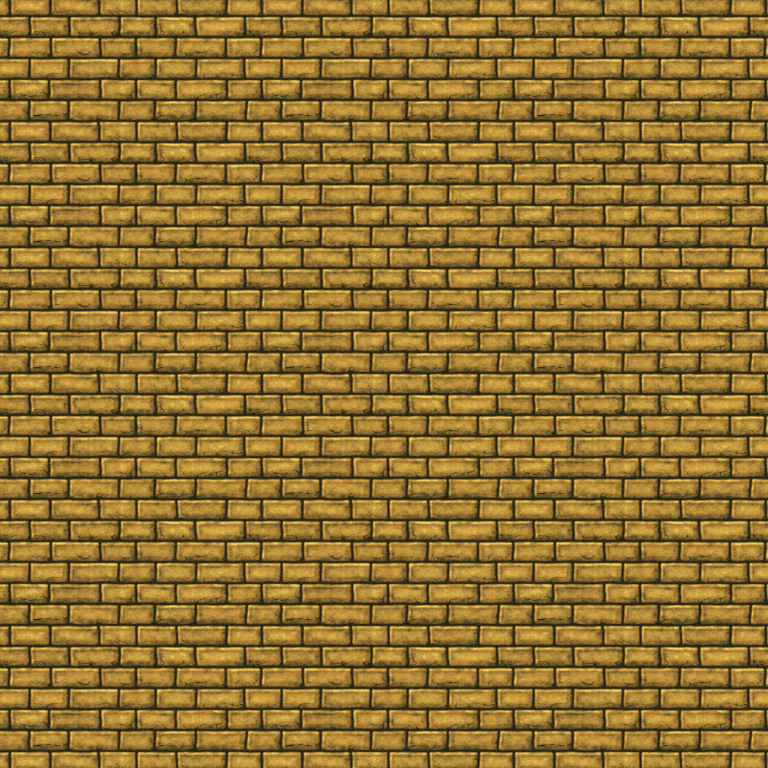
Give the GLSL for this texture, as a three.js fragment shader.

```glsl
// Golden brick wall in running bond: three brick lengths alternate along each course.
// Joints are jittered and leaned by hashes; wrapped gradient noise mottles the bevelled
// faces, so a block of 6 by 6 bricks repeats exactly. One unit is one course height.
#define COURSES 36.571
#define BLOCK vec2(12.0, 6.0)
#define FIRST_COURSE 0.762
#define GAP 0.062
#define CORNER 0.07
#define EDGE_SOFT 0.055
#define JOINT_JITTER 0.09
#define JOINT_LEAN 0.16
#define MOTTLE 0.50
#define CRACKS 0.26

varying vec2 vUv;

const vec3 MORTAR = vec3(0.16, 0.15, 0.08);
const vec3 UMBER  = vec3(0.36, 0.30, 0.14);
const vec3 BRONZE = vec3(0.58, 0.44, 0.19);
const vec3 GOLD   = vec3(0.71, 0.55, 0.23);
const vec3 BRIGHT = vec3(0.82, 0.66, 0.27);
const vec3 SHINE  = vec3(0.95, 0.82, 0.36);
const vec3 RUST   = vec3(0.70, 0.43, 0.16);

float hash(vec2 p) {
  vec3 q = fract(vec3(p.xyx) * 0.1031);
  q += dot(q, q.yzx + 33.33);
  return fract((q.x + q.y) * q.z);
}

float cornerSlope(vec2 cell, vec2 period, vec2 offset) {
  float angle = 6.2832 * hash(mod(cell, period) + period * 1.7);
  return dot(vec2(cos(angle), sin(angle)), offset);
}

// Gradient noise that wraps with the block; freq must be whole numbers
float noise(vec2 p, vec2 freq) {
  vec2 period = BLOCK * freq;
  p *= freq;
  vec2 i = floor(p), f = p - i;
  vec2 s = f * f * f * (f * (f * 6.0 - 15.0) + 10.0);
  vec2 e = vec2(1.0, 0.0);
  float a = mix(cornerSlope(i, period, f),
                cornerSlope(i + e.xy, period, f - e.xy), s.x);
  float b = mix(cornerSlope(i + e.yx, period, f - e.yx),
                cornerSlope(i + e.xx, period, f - e.xx), s.x);
  return mix(a, b, s.y);
}

// Position of upright joint n; rise runs from -0.5 to 0.5 across the course
float jointX(float n, float row, float rise) {
  float k = mod(n, 3.0);
  float x = floor(n / 3.0) * 6.0 + 1.905 * step(0.5, k) + 2.381 * step(1.5, k);
  vec2 id = vec2(mod(n, 6.0), mod(row, 6.0));
  float lean = hash(id + 31.0) - 0.5;
  return x + JOINT_JITTER * (hash(id + 7.0) - 0.5)
           + JOINT_LEAN * 4.0 * lean * lean * lean * rise;
}

vec3 goldRamp(float tone) {
  float t = clamp(tone, 0.0, 1.0) * 5.0;
  vec3 c = mix(MORTAR, UMBER, clamp(t, 0.0, 1.0));
  c = mix(c, BRONZE, clamp(t - 1.0, 0.0, 1.0));
  c = mix(c, GOLD, clamp(t - 2.0, 0.0, 1.0));
  c = mix(c, BRIGHT, clamp(t - 3.0, 0.0, 1.0));
  return mix(c, SHINE, clamp(t - 4.0, 0.0, 1.0));
}

void main() {
  // Courses are counted downward from the top edge
  vec2 wall = vec2(vUv.x, 1.0 - vUv.y) * COURSES - vec2(0.0, FIRST_COURSE);
  vec2 p = wall + 0.04 * vec2(noise(wall, vec2(2.0)), noise(wall + 3.5, vec2(1.0, 2.0)));

  // Find the brick
  float row = floor(p.y);
  float rise = p.y - row - 0.5;
  float x = p.x - mix(1.40, 0.476, mod(row, 2.0));
  float k = mod(x, 6.0);
  float n = floor(x / 6.0) * 3.0 + step(1.905, k) + step(4.286, k);
  if (x < jointX(n, row, rise)) n -= 1.0;
  else if (x > jointX(n + 1.0, row, rise)) n += 1.0;
  float left = x - jointX(n, row, rise) - GAP;
  float right = jointX(n + 1.0, row, rise) - x - GAP;
  float top = rise + 0.5 - GAP;
  float bottom = 0.5 - rise - GAP;
  vec2 id = vec2(mod(n, 6.0), mod(row, 6.0));

  // Depth inside the rounded outline
  vec2 q = CORNER - vec2(min(left, right), min(top, bottom));
  float depth = CORNER - length(max(q, 0.0)) - min(max(q.x, q.y), 0.0);
  float face = smoothstep(-EDGE_SOFT, EDGE_SOFT, depth);

  // Worn surface with a polished middle
  float coarse = noise(wall, vec2(1.0, 2.0));
  float fine = noise(wall, vec2(3.0, 4.0));
  float grain = noise(wall, vec2(7.0, 9.0));
  float core = smoothstep(0.12, 0.42, depth);
  float tone = 0.50 + 0.12 * (hash(id + 17.0) - 0.5);
  tone += MOTTLE * (0.45 * coarse + 0.40 * fine + 0.35 * grain);
  tone += core * (0.13 + 0.16 * hash(id + 53.0));

  // Bevel lit from the upper left, with a dull groove inside it
  float wear = 0.85 + 0.8 * fine;
  tone -= 0.10 * smoothstep(0.08, 0.0, abs(depth - 0.18));
  tone += 0.38 * wear * smoothstep(0.17, 0.05, top);
  tone += 0.28 * wear * smoothstep(0.15, 0.04, left) * smoothstep(0.0, 0.2, bottom);
  tone -= 0.20 * smoothstep(0.22, 0.03, bottom);
  tone -= 0.16 * smoothstep(0.18, 0.03, right);

  // Thin cracks in the lower part of some bricks
  float vein = abs(noise(wall + 0.27, vec2(1.0, 2.0)) + 0.12 * fine);
  float cracked = step(0.45, hash(id + 71.0)) * smoothstep(-0.1, 0.3, rise);
  tone -= CRACKS * cracked * smoothstep(0.05, 0.0, vein);

  // Colour and mortar
  vec3 brick = goldRamp(tone);
  float rust = 0.30 * hash(id + 91.0) * smoothstep(-0.2, 0.4, coarse - 0.4 * rise);
  brick = mix(brick, RUST, rust);
  vec3 mortar = MORTAR * (1.0 + 0.4 * grain);
  gl_FragColor = vec4(mix(mortar, brick, face), 1.0);
}
```
